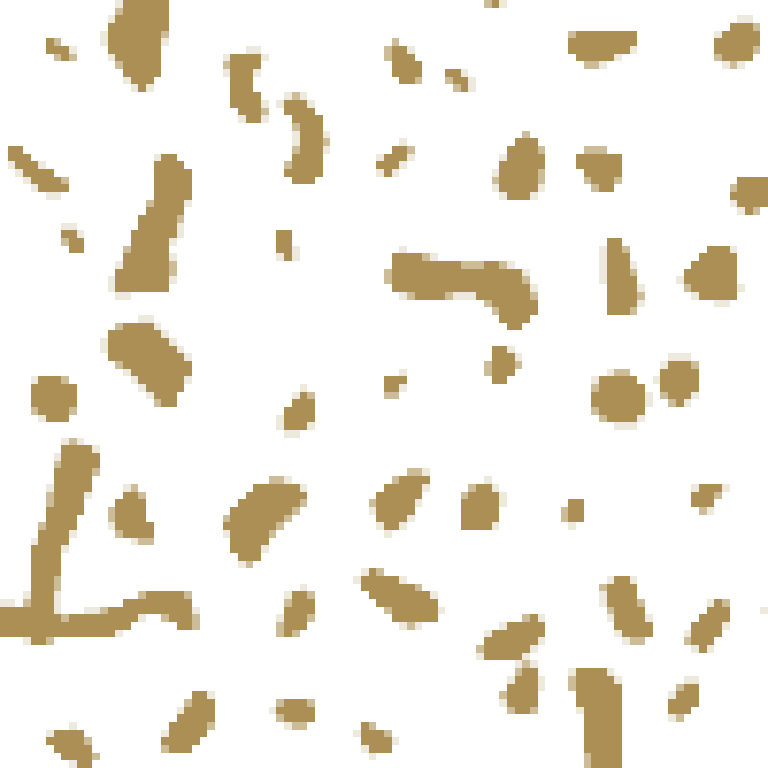
A Shadertoy shader for this pattern:

```glsl
const vec3 PAPER = vec3(1.0);
const vec3 OCHRE = vec3(0.67, 0.56, 0.33);
const float BLOCKS = 100.0;    // square blocks along the canvas height
const float SPOTS = 7.0;       // spot cells along the canvas height
const float LINK_CHANCE = 0.09;

float hash(vec2 p, float seed) {
    return fract(sin(dot(p, vec2(127.1, 311.7)) + seed * 74.7) * 43758.5453);
}

float valueNoise(vec2 p, float seed) {
    vec2 i = floor(p), f = fract(p);
    vec2 u = f * f * (3.0 - 2.0 * f);
    float low = mix(hash(i, seed), hash(i + vec2(1, 0), seed), u.x);
    float high = mix(hash(i + vec2(0, 1), seed), hash(i + vec2(1, 1), seed), u.x);
    return mix(low, high, u.y);
}

float smoothMin(float a, float b, float k) {
    float h = max(k - abs(a - b), 0.0) / k;
    return min(a, b) - h * h * k * 0.25;
}

// Capsule whose radius changes from ra at a to rb at b
float taperedCapsule(vec2 p, vec2 a, vec2 b, float ra, float rb) {
    vec2 pa = p - a, ba = b - a;
    float t = clamp(dot(pa, ba) / dot(ba, ba), 0.0, 1.0);
    return length(pa - ba * t) - mix(ra, rb, t);
}

vec2 spotCentre(vec2 cell) {
    return cell + 0.5 + 0.52 * (vec2(hash(cell, 1.0), hash(cell, 2.0)) - 0.5);
}

// Stretched spot, mostly upright, now and then drawn out into a worm
float spot(vec2 p, vec2 cell) {
    float radius = mix(0.04, 0.225, sqrt(hash(cell, 3.0)));
    float angle = 1.57 + 2.2 * (hash(cell, 4.0) - 0.5);
    float stretch = 0.08 + 0.5 * pow(hash(cell, 5.0), 5.0);
    vec2 reach = 0.5 * stretch * vec2(cos(angle), sin(angle));
    vec2 centre = spotCentre(cell);
    return taperedCapsule(p, centre - reach, centre + reach, radius, radius * 0.75);
}

// Occasional bridge to a neighbouring spot
float bridge(vec2 p, vec2 cell, vec2 side, float seed) {
    if (hash(cell, seed) > LINK_CHANCE) return 10.0;
    float ra = mix(0.12, 0.2, hash(cell, seed + 1.0));
    float rb = mix(0.1, 0.2, hash(cell, seed + 2.0));
    return taperedCapsule(p, spotCentre(cell), spotCentre(cell + side), ra, rb);
}

float spotField(vec2 p) {
    // Bend the plane so that the shapes curve
    p += 0.32 * (vec2(valueNoise(p * 2.1, 20.0), valueNoise(p * 2.1, 21.0)) - 0.5);
    vec2 home = floor(p);
    float d = 10.0;
    for (int y = -2; y <= 2; y++) {
        for (int x = -2; x <= 2; x++) {
            vec2 cell = home + vec2(x, y);
            d = smoothMin(d, spot(p, cell), 0.12);
            d = smoothMin(d, bridge(p, cell, vec2(1, 0), 6.0), 0.12);
            d = smoothMin(d, bridge(p, cell, vec2(0, 1), 10.0), 0.12);
        }
    }
    return d;
}

// Two pale steps soften the rim; d is measured in blocks
float inkLevel(float d) {
    return 0.4 * step(d, 0.0) + 0.4 * step(d, 0.21) + 0.2 * step(d, 0.43);
}

void mainImage(out vec4 fragColor, in vec2 fragCoord) {
    vec2 uv = fragCoord / iResolution.y;
    vec2 blockCentre = (floor(uv * BLOCKS) + 0.5) / BLOCKS;
    float d = spotField(blockCentre * SPOTS) * BLOCKS / SPOTS;
    fragColor = vec4(mix(PAPER, OCHRE, inkLevel(d)), 1.0);
}
```
